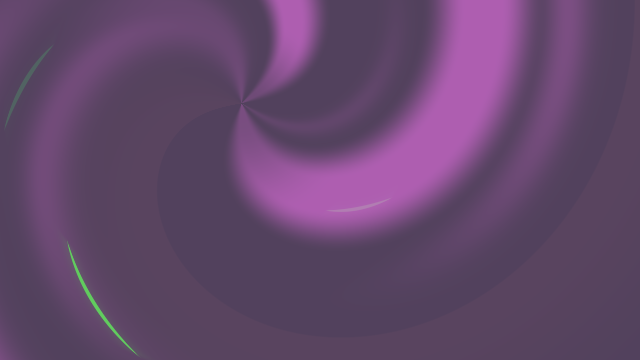
This background is drawn by a Shadertoy shader. Its source:

```glsl
// A dusky violet pinwheel of soft spiral bands with a few thin glints.

const vec2 HUB = vec2(0.3776, 0.713);     // spiral centre, share of the canvas
const float TWIST = 195.0;                // degrees of turn per canvas height
const float HUB_BEND = 36.0;              // extra bend close to the hub, degrees
const float HUB_REACH = 0.18;             // how far that bend extends
const float SEAM = -205.0;                // unwound angle where the spiral closes

const vec3 DUSK = vec3(0.322, 0.256, 0.364);
const vec3 ORCHID = vec3(0.682, 0.370, 0.692);
const vec3 SEAM_TINT = vec3(0.026, 0.010, 0.008);
const vec3 GREEN = vec3(0.38, 0.80, 0.37);
const vec3 TEAL = vec3(0.31, 0.52, 0.40);
const vec3 PEARL = vec3(0.70, 0.57, 0.70);

// Soft bump with a separate width on each side of its crest.
float ridge(float angle, float crest, float below, float above) {
    float d = angle - crest;
    d /= d < 0.0 ? below : above;
    return exp(-d * d);
}

// Flat-topped band that rises from a to b and falls from c to d.
float band(float angle, float a, float b, float c, float d) {
    return smoothstep(a, b, angle) * (1.0 - smoothstep(c, d, angle));
}

// Tapered thin line along the spiral; span holds its middle and half length.
float glint(float angle, float r, float crest, float slope, vec2 span, float halfWidth) {
    float along = (r - span.x) / span.y;
    float taper = max(1.0 - along * along, 0.0);
    float offset = radians(angle - crest - slope * (r - span.x));
    float dist = abs(offset) / length(vec2(radians(TWIST), 1.0 / r));
    float soft = 0.7 / iResolution.y;
    float width = halfWidth * taper;
    float core = 1.0 - smoothstep(width - soft, width + soft, dist);
    float halo = 0.10 * exp(-dist * dist / (halfWidth * halfWidth * 9.0));
    return max(core, halo) * smoothstep(0.0, 0.3, taper);
}

// Strength of the orchid light at an unwound angle and radius.
float spiralLight(float angle, float r) {
    // Broad main arm and its faint outer companion
    float light = band(angle, -156.0, -130.0, -110.0, -84.0) * mix(0.42, 1.0, smoothstep(0.05, 0.34, r));
    light += 0.45 * ridge(angle, -168.0, 13.0, 12.0) * smoothstep(0.55, 0.95, r);

    // Fine inner arm
    light += 0.17 * ridge(angle, -70.0, 8.0, 7.0) * (1.0 - smoothstep(0.3, 0.65, r));

    // Short bright arm above the hub
    light += band(angle, -29.0, -8.0, 3.0, 19.0) * mix(0.3, 1.0, smoothstep(0.03, 0.25, r))
           * (1.0 - smoothstep(0.4, 0.6, r));

    // Dim arms sweeping through the left side
    float crest = 78.0 + 40.0 * (r - 0.45);
    light += 0.34 * ridge(angle, crest, 14.0, 19.0) * mix(0.5, 1.0, smoothstep(0.1, 0.45, r))
           * (1.0 - smoothstep(0.58, 0.88, r));
    light += 0.20 * ridge(angle, 50.0, 12.0, 14.0) * (1.0 - smoothstep(0.35, 0.6, r));
    light += 0.55 * ridge(angle, 28.0, 20.0, 16.0) * smoothstep(0.4, 1.05, r);
    return clamp(light, 0.0, 1.0);
}

void mainImage(out vec4 fragColor, in vec2 fragCoord) {
    vec2 p = (fragCoord - HUB * iResolution.xy) / iResolution.y;
    float r = max(length(p), 1e-4);

    // Unwind the spiral so that each arm lies at a nearly constant angle
    float angle = degrees(atan(p.y, p.x)) - TWIST * r - HUB_BEND * exp(-r / HUB_REACH);
    angle = mod(angle - SEAM, 360.0) + SEAM;

    vec3 color = mix(DUSK, ORCHID, spiralLight(angle, r));

    // Slight lift on the outer side of the seam
    float seamEnd = SEAM + 360.0;
    color += SEAM_TINT * band(angle, 70.0, seamEnd - 10.0, seamEnd - 1.0, seamEnd);

    // Glints
    color = mix(color, GREEN, glint(angle, r, 98.1, 18.0, vec2(0.688, 0.075), 0.0055));
    color = mix(color, TEAL, 0.5 * glint(angle, r, 55.2, 15.0, vec2(0.605, 0.062), 0.0065));
    color = mix(color, PEARL, 0.6 * glint(angle, r, -130.3, -5.0, vec2(0.436, 0.06), 0.0045));

    fragColor = vec4(color, 1.0);
}
```
